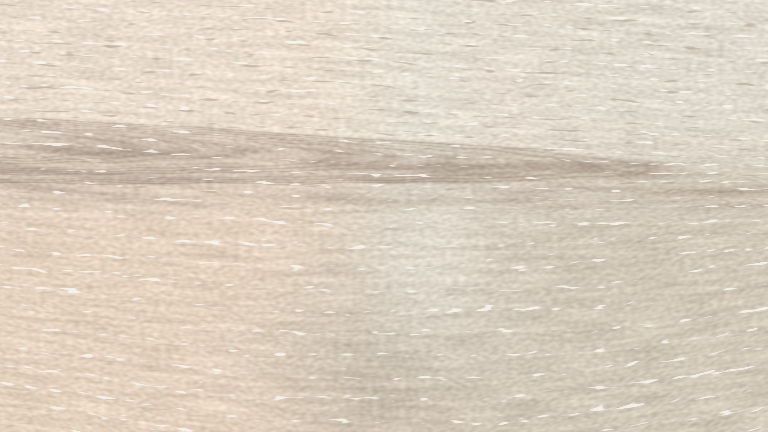
Write a WebGL 2 fragment shader that draws this texture.

```glsl
#version 300 es
precision highp float;

#define RING_COUNT 22.0
#define UPPER_RINGS 15.0
#define PORE_SCALE vec2(27.0, 145.0)
#define PORE_TILT 0.05
#define GRAIN_AMOUNT 0.10
#define STREAK_AMOUNT 0.09
#define WARM vec3(0.895, 0.825, 0.750)
#define COOL vec3(0.825, 0.785, 0.725)
#define PALE vec3(0.915, 0.865, 0.805)
#define SILVER vec3(0.870, 0.850, 0.805)
#define LIMED vec3(0.970, 0.960, 0.940)
#define HEART vec3(0.670, 0.605, 0.545)

uniform vec2 u_resolution;
out vec4 fragColor;

vec2 gradientAt(vec2 cell) {
    vec3 q = fract(cell.xyx * vec3(0.1031, 0.1030, 0.0973));
    q += dot(q, q.yzx + 33.33);
    return 2.0 * fract((q.xx + q.yz) * q.zy) - 1.0;
}

float gradientNoise(vec2 p) {
    vec2 cell = floor(p), f = p - cell;
    vec2 u = f * f * f * (f * (f * 6.0 - 15.0) + 10.0);
    vec2 e = vec2(0.0, 1.0);
    float low = mix(dot(gradientAt(cell), f),
                    dot(gradientAt(cell + e.yx), f - e.yx), u.x);
    float high = mix(dot(gradientAt(cell + e.xy), f - e.xy),
                     dot(gradientAt(cell + e.yy), f - e.yy), u.x);
    return mix(low, high, u.y);
}

// Height across the fibres: sloping above, sagging below
float fibreHeight(vec2 p) {
    float sag = (0.04 + 0.11 * max(0.5 - p.y, 0.0)) * sin(1.68 * p.x);
    float bend = mix(sag, 0.06 * p.x, smoothstep(0.40, 0.74, p.y));
    return p.y + bend + 0.010 * gradientNoise(p * vec2(2.5, 4.0));
}

// Nested tongues of dark heartwood: x is shade, y is line strength
vec2 heartTongues(vec2 p) {
    vec2 result = vec2(0.0);
    for (int i = 0; i < 3; i++) {
        float k = float(i);
        vec2 tip = vec2(0.70 + 0.47 * k, 0.648 - 0.022 * k);
        float behind = tip.x - p.x;
        float off = p.y - tip.y - 0.03 * behind;
        off += 0.008 * gradientNoise(p * vec2(7.0, 25.0) + k * 9.0);
        float depth = behind - 260.0 * off * off;
        float inside = smoothstep(0.0, 0.10, depth)
                     * (1.0 - smoothstep(0.25, 0.85, depth));
        float line = 0.5 + 0.5 * cos(depth * 48.0);
        result = max(result, inside * vec2(1.0, line * line));
    }
    return result;
}

// Broad tones and soft reflections
vec3 boardTone(vec2 p) {
    float drift = 0.25 * gradientNoise(p * vec2(2.0, 3.0) + 4.0);
    vec3 lower = mix(WARM, COOL, smoothstep(0.50, 1.15, p.x + drift));
    vec3 upper = mix(PALE, SILVER, 0.8 * smoothstep(0.7, 1.6, p.x + drift));
    vec3 tone = mix(lower, upper, smoothstep(0.45, 0.75, p.y));
    float sheen = exp(-pow((p.x - 0.98) / 0.15, 2.0));
    tone = mix(tone, SILVER + 0.02, 0.75 * sheen * smoothstep(0.05, 0.4, p.y));
    vec2 shade = (p - vec2(0.85, 0.08)) / vec2(0.16, 0.20);
    return tone - 0.05 * exp(-dot(shade, shade));
}

void main() {
    vec2 p = gl_FragCoord.xy / u_resolution.y;
    float height = fibreHeight(p);
    vec2 fibre = vec2(p.x, height - PORE_TILT * p.x);
    vec3 color = boardTone(p);

    // Heartwood band
    float middle = 0.605 - 0.026 * p.x;
    float halfWidth = 0.090 - 0.022 * p.x;
    float band = 1.0 - smoothstep(0.55, 1.15, abs(p.y - middle) / halfWidth);
    float smoke = smoothstep(-0.15, 0.35, gradientNoise(vec2(p.x * 2.5, height * 32.0)));
    vec2 tongue = heartTongues(p);
    float dark = band * (0.12 + 0.38 * smoke) + 0.28 * tongue.x + 0.25 * tongue.y;
    color = mix(color, HEART, min(dark, 0.85));

    // Fine fibres
    float streak = gradientNoise(vec2(p.x * 7.0, height * 75.0));
    float grain = gradientNoise(fibre * vec2(65.0, 140.0) + 31.0);
    color += STREAK_AMOUNT * streak + GRAIN_AMOUNT * grain;

    // Growth rings, closer together in the upper half
    float ring = RING_COUNT * height + UPPER_RINGS * max(height - 0.55, 0.0);
    ring += 0.35 * gradientNoise(vec2(p.x * 3.0, height * 9.0));
    float row = floor(ring);
    float across = ring - row - 0.5;
    float strength = gradientNoise(vec2(p.x * 2.5, row * 7.31 + 0.4));
    float early = exp(-45.0 * across * across) * (0.85 + 0.7 * strength);
    float late = exp(-40.0 * pow(across + 0.17, 2.0));

    // Dark pore edges, then limed pores
    float pit = gradientNoise(fibre * PORE_SCALE * vec2(0.8, 1.0) + 57.0);
    float pitted = smoothstep(0.02, 0.35, pit - 0.35 * (1.0 - late));
    float upperHalf = smoothstep(0.45, 0.65, p.y);
    color = mix(color, HEART, pitted * mix(0.22, 0.50, upperHalf));
    float pore = gradientNoise(fibre * PORE_SCALE);
    float limed = smoothstep(0.0, 0.22, pore - 0.45 * (1.0 - early));
    color = mix(color, LIMED, 0.88 * limed);

    fragColor = vec4(clamp(color, 0.0, 1.0), 1.0);
}
```
